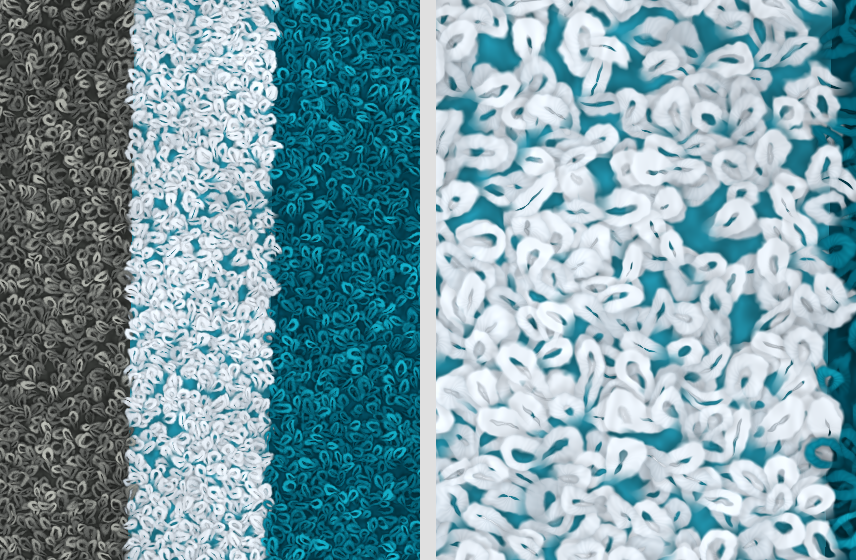
Left: the whole. Right: its middle third, enlarged.
Reproduce this texture procedurally as a Shadertoy shader.

```glsl
// Terry towel: small yarn loops in three vertical stripes of grey, white and teal.

const float CELLS = 25.0;   // loop cells across the canvas
const int LAYERS = 5;       // pile depth, lowest first
const vec2 LAYER_SHIFT = vec2(0.37, 0.61);

// Random values in 0..1 from a cell and a seed
vec3 hash3(vec2 cell, float seed) {
    vec3 p = fract(vec3(cell.xyx + seed * 17.3) * vec3(0.1031, 0.1030, 0.0973));
    p += dot(p, p.yxz + 33.33);
    return fract((p.xxy + p.yzz) * p.zyx);
}

// Smooth value noise
float noise(vec2 p, float seed) {
    vec2 i = floor(p), f = fract(p);
    f = f * f * (3.0 - 2.0 * f);
    float low = mix(hash3(i, seed).x, hash3(i + vec2(1, 0), seed).x, f.x);
    float high = mix(hash3(i + vec2(0, 1), seed).x, hash3(i + vec2(1, 1), seed).x, f.x);
    return mix(low, high, f.y);
}

// Stripe index: 0 grey, 1 white, 2 teal; the seams lean slightly
float stripeAt(vec2 uv) {
    float lean = 0.012 * uv.y;
    return step(0.304 + lean, uv.x) + step(0.637 + lean, uv.x);
}

vec3 pick(float stripe, vec3 grey, vec3 white, vec3 teal) {
    return stripe < 0.5 ? grey : stripe < 1.5 ? white : teal;
}

// Yarn colour from shaded (0) to lit (1)
vec3 yarnColor(float stripe, float tone) {
    vec3 dark = pick(stripe, vec3(0.19, 0.20, 0.19), vec3(0.46, 0.58, 0.64), vec3(0.00, 0.25, 0.32));
    vec3 mid = pick(stripe, vec3(0.38, 0.39, 0.38), vec3(0.75, 0.80, 0.84), vec3(0.02, 0.42, 0.51));
    vec3 lit = pick(stripe, vec3(0.70, 0.71, 0.68), vec3(0.91, 0.94, 0.97), vec3(0.08, 0.69, 0.79));
    vec3 shade = mix(dark, mid, smoothstep(0.0, 0.5, tone));
    return mix(shade, lit, smoothstep(0.45, 1.0, tone));
}

vec3 groundColor(float stripe) {
    return pick(stripe, vec3(0.20, 0.21, 0.20), vec3(0.12, 0.52, 0.61), vec3(0.01, 0.27, 0.34));
}

// Signed distance to a loop that narrows gently at its foot
float loopDistance(vec2 q, vec2 radii) {
    q.x /= mix(0.65, 1.0, smoothstep(-radii.y, 0.3 * radii.y, q.y));
    q += 0.0001;
    float f = length(q / radii);
    return f * (f - 1.0) / length(q / (radii * radii));
}

// Lays one loop and its shadow over the pile
vec3 addLoop(vec3 under, vec2 p, float stripe, float depth, vec3 shape, vec3 look, float aa) {
    bool isWhite = stripe > 0.5 && stripe < 1.5;
    float angle = (shape.x - 0.5) * 3.4 + (stripe < 0.5 ? -0.7 : 0.3);
    float c = cos(angle), s = sin(angle);
    vec2 q = mat2(c, s, -s, c) * p;
    q.x += 0.9 * (look.z - 0.5) * q.y * q.y;
    vec2 radii = vec2(mix(0.13, 0.27, shape.y), mix(0.27, 0.44, shape.z));
    float width = (isWhite ? 0.130 : 0.105) * mix(0.8, 1.2, look.y);

    float side = loopDistance(q, radii);
    float d = abs(side);
    float soft = aa + 0.025;
    // The legs sink into the pile
    float rise = smoothstep(-radii.y - width, -0.15 * radii.y, q.y);
    float cover = smoothstep(soft, -soft, d - width) * mix(0.15, 1.0, rise);

    // Contact shadow, and the dim hollow inside the loop
    float shadow = smoothstep(0.18, 0.0, d - width) * (isWhite ? 0.10 : 0.20);
    under *= 1.0 - shadow * rise;
    under *= 1.0 - (isWhite ? 0.05 : 0.12) * smoothstep(0.0, -0.1, side);

    // Round yarn, twisted plies, lit from the tip
    float bulge = sqrt(max(0.0, 1.0 - d * d / (width * width)));
    float ply = sin(14.0 * atan(q.y, q.x) + 25.0 * side + look.x * 6.0);
    float tone = 0.10 + 0.30 * depth + 0.42 * look.x * look.x;
    tone += isWhite ? 0.24 : 0.0;
    tone += 0.32 * (bulge - 0.5) + 0.03 * ply + 0.30 * q.y;
    return mix(under, yarnColor(stripe, clamp(tone, 0.0, 1.0)), cover);
}

void mainImage(out vec4 fragColor, in vec2 fragCoord) {
    vec2 uv = fragCoord / iResolution.x;
    vec2 pile = uv * CELLS;
    float aa = 0.8 * CELLS / iResolution.x;

    // Bend the loops a little so that no two are alike
    vec2 bend = vec2(noise(pile * 1.6, 1.0), noise(pile * 1.6, 2.0)) - 0.5;
    vec2 fray = vec2(noise(pile * 9.0, 8.0), noise(pile * 9.0, 9.0)) - 0.5;
    vec2 bent = pile + 0.30 * bend + 0.05 * fray;
    vec3 color = groundColor(stripeAt(uv)) * mix(0.8, 1.15, noise(pile * 3.0, 3.0));

    for (int layer = 0; layer < LAYERS; layer++) {
        float depth = float(layer) / float(LAYERS - 1);
        vec2 shift = float(layer) * LAYER_SHIFT;
        vec2 p = bent + shift;
        for (int y = 1; y >= -1; y--)
        for (int x = -1; x <= 1; x++) {
            vec2 cell = floor(p) + vec2(x, y);
            float seed = float(layer);
            vec3 place = hash3(cell, 5.0 + seed);
            vec3 shape = hash3(cell, 11.0 + seed);
            vec3 look = hash3(cell, 23.0 + seed);
            vec2 center = cell + 0.5 + 0.66 * (place.xy - 0.5);
            vec2 root = (center - shift) / CELLS;
            float stripe = stripeAt(root + vec2(0.012 * (look.z - 0.5), 0.0));
            // Worn patches have fewer loops
            float wear = 0.30 * noise(root * vec2(11.0, 8.0), 4.0);
            if (place.z > wear)
                color = addLoop(color, p - center, stripe, depth, shape, look, aa);
        }
    }

    // Fine fuzz and broad unevenness of the pile
    float fuzz = noise(pile * vec2(7.0, 4.0) + 3.0 * bend, 6.0) - 0.5;
    float patches = noise(uv * vec2(7.0, 6.0), 7.0) - 0.5;
    color *= 1.0 + 0.10 * fuzz + 0.12 * patches;
    fragColor = vec4(clamp(color, 0.0, 1.0), 1.0);
}
```
